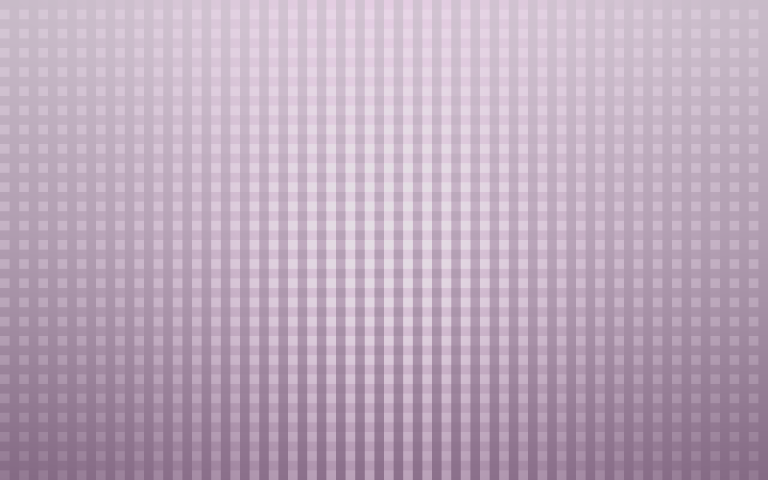
A WebGL 2 fragment shader for this pattern:

```glsl
#version 300 es
precision highp float;
// Lilac gingham: 40 by 25 checks over a vertical gradient. Columns fade
// towards the sides, rows show only in a central glow, and the squares
// where they cross stay visible everywhere.

uniform vec2 u_resolution;
out vec4 outColor;

const vec2 REPEATS = vec2(40.0, 25.0);
const vec3 TOP = vec3(0.82, 0.765, 0.82);
const vec3 MIDDLE = vec3(0.715, 0.635, 0.715);
const vec3 BOTTOM = vec3(0.52, 0.41, 0.52);
const vec3 PINK = vec3(0.92, 0.82, 0.91);
const vec3 LILAC_WHITE = vec3(0.95, 0.89, 0.95);
const vec3 PALE_GREY = vec3(0.89, 0.87, 0.89);

// Coverage of a band over the first half of each unit period
float stripe(float t, float pixel) {
    float d = abs(fract(t + 0.25) - 0.5);
    return clamp((0.25 - d) / pixel + 0.5, 0.0, 1.0);
}

// Soft elliptical falloff, 1 at the center
float glow(vec2 p, vec2 center, vec2 radius) {
    vec2 q = (p - center) / radius;
    return exp(-dot(q, q));
}

// Three-stop vertical gradient
vec3 background(float y) {
    vec3 lower = mix(BOTTOM, MIDDLE, smoothstep(-0.15, 0.58, y));
    return mix(lower, TOP, smoothstep(0.4, 1.05, y));
}

void main() {
    vec2 uv = gl_FragCoord.xy / u_resolution;
    vec2 cell = uv * REPEATS;
    vec2 pixel = REPEATS / u_resolution;
    float column = stripe(cell.x, pixel.x);
    float row = stripe(cell.y, pixel.y);

    // Fading of each layer over the canvas
    float side = glow(vec2(uv.x, 0.0), vec2(0.5, 0.0), vec2(0.27, 1.0));
    float height = smoothstep(-0.15, 0.55, uv.y);
    float center = glow(uv, vec2(0.5, 0.57), vec2(0.17, 0.33));

    // Ground, slightly dimmer at the sides
    vec3 color = background(uv.y);
    color *= 1.0 - 0.04 * smoothstep(0.2, 0.5, abs(uv.x - 0.5));

    // Columns, rows and their crossings
    color = mix(color, PINK, column * side * mix(0.36, 0.74, height));
    color = mix(color, PALE_GREY, column * center * center * 0.35);
    color = mix(color, PINK, row * (1.0 - column) * center * 0.28);
    float crossing = column * row;
    color = mix(color, LILAC_WHITE, crossing * mix(0.09, 0.28, height));
    color = mix(color, PALE_GREY, crossing * center * 0.85);

    outColor = vec4(color, 1.0);
}
```
